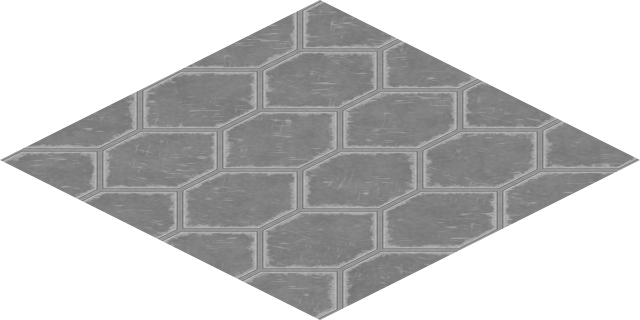
Give the GLSL for this pattern, as a WebGL 1 fragment shader.

```glsl
precision highp float;

// A square floor of worn grey hexagonal tiles, seen isometrically as a diamond on white.
// The floor holds 4 x 4 tiles in staggered rows; the distance to each tile's border
// shapes the grooves and rims, and value noise adds frayed wear, stains and scratches.

uniform vec2 u_resolution;

const float TILES = 4.0;
const float GROOVE_HALF = 0.025;  // half width of the groove, in tile widths
const float RIM_END = 0.043;      // where the pale rim meets the tile face
const int SAMPLES = 3;            // antialiasing samples per axis

float hash(vec2 p) {
  vec3 q = fract(vec3(p.xyx) * 0.1031);
  q += dot(q, q.yzx + 33.33);
  return fract((q.x + q.y) * q.z);
}

float noise(vec2 p) {
  vec2 cell = floor(p);
  vec2 f = fract(p);
  f = f * f * (3.0 - 2.0 * f);
  float low = mix(hash(cell), hash(cell + vec2(1.0, 0.0)), f.x);
  float high = mix(hash(cell + vec2(0.0, 1.0)), hash(cell + vec2(1.0, 1.0)), f.x);
  return mix(low, high, f.y);
}

float fbm(vec2 p) {
  float sum = 0.0;
  float weight = 0.5;
  for (int i = 0; i < 4; i++) {
    sum += weight * noise(p);
    p = p * 2.1 + 17.3;
    weight *= 0.5;
  }
  return sum / 0.9375;
}

vec2 rotate(vec2 p, float angle) {
  float c = cos(angle);
  float s = sin(angle);
  return vec2(c * p.x - s * p.y, s * p.x + c * p.y);
}

// Inner distance to the border of a hexagon with upright sides and 45 degree slopes.
float hexDistance(vec2 p) {
  vec2 q = abs(p);
  return min(0.5 - q.x, (0.75 - q.x - q.y) * 0.7071);
}

// Returns the tile centre in xy and the distance to its border in z.
vec3 findTile(vec2 p) {
  vec3 best = vec3(0.0, 0.0, -1.0);
  for (int i = 0; i < 2; i++) {
    float row = floor(p.y) + float(i);
    float shift = 0.5 * (1.0 - mod(row, 2.0));
    vec2 centre = vec2(floor(p.x - shift + 0.5) + shift, row);
    float d = hexDistance(p - centre);
    if (d > best.z) best = vec3(centre, d);
  }
  return best;
}

// Short pale dashes along one direction, gathered in patches.
float scratches(vec2 p, float angle, float density) {
  vec2 q = rotate(p, angle);
  float dashes = smoothstep(0.76, 0.96, noise(q * vec2(9.0, 60.0)));
  return dashes * smoothstep(0.62 - density, 0.85 - density, noise(q * 4.5 + 31.0));
}

// Stained and scratched tile face, frayed pale towards its border.
float tileFace(vec2 p, float d, float seed) {
  vec2 q = p + seed * 61.0;
  float tone = 0.445 + 0.07 * fbm(q * 5.0) + 0.04 * noise(q * 38.0);
  tone += 0.015 * (seed - 0.5);
  tone += 0.13 * scratches(q, 0.85, 0.15);
  tone += 0.09 * scratches(q + 9.0, 0.35, 0.1);
  tone += 0.07 * scratches(q + 23.0, 2.2, 0.05);
  float fray = 0.55 * noise(q * 13.0) + 0.45 * noise(q * 47.0);
  float reach = 0.012 + 0.13 * fray * fray;
  float wear = 1.0 - smoothstep(0.15 * reach, reach, d - RIM_END);
  return mix(tone, 0.70, wear * (0.6 + 0.4 * noise(q * 55.0)));
}

// Flat groove, dark crease, then a pale rim around the face.
float floorTone(vec2 p) {
  vec3 tile = findTile(p);
  float d = tile.z;
  float seed = hash(mod(tile.xy, TILES) + 3.7);
  float grain = noise(p * 30.0) - 0.5;
  float groove = 0.60 + 0.04 * grain - 0.05 * (1.0 - smoothstep(0.0, 0.008, d));
  float crease = 1.0 - smoothstep(0.002, 0.007, abs(d - GROOVE_HALF));
  float rim = 0.72 + 0.08 * grain;
  float border = mix(groove, rim, smoothstep(GROOVE_HALF, GROOVE_HALF + 0.006, d));
  border = mix(border, 0.41, crease);
  float face = tileFace(p - tile.xy, d, seed);
  return mix(border, face, smoothstep(RIM_END - 0.005, RIM_END + 0.003, d));
}

// Undoes the isometric view: the diamond becomes the unit square.
vec2 toFloor(vec2 canvas) {
  float down = 1.0 - canvas.y;
  float across = canvas.x - 0.5;
  return vec2(down + across, down - across);
}

void main() {
  float sum = 0.0;
  for (int j = 0; j < SAMPLES; j++) {
    for (int i = 0; i < SAMPLES; i++) {
      vec2 offset = (vec2(float(i), float(j)) + 0.5) / float(SAMPLES) - 0.5;
      vec2 p = toFloor((gl_FragCoord.xy + offset) / u_resolution);
      vec2 margin = min(p, 1.0 - p);
      sum += min(margin.x, margin.y) < 0.0 ? 1.0 : floorTone(p * TILES);
    }
  }
  gl_FragColor = vec4(vec3(sum / float(SAMPLES * SAMPLES)), 1.0);
}
```
